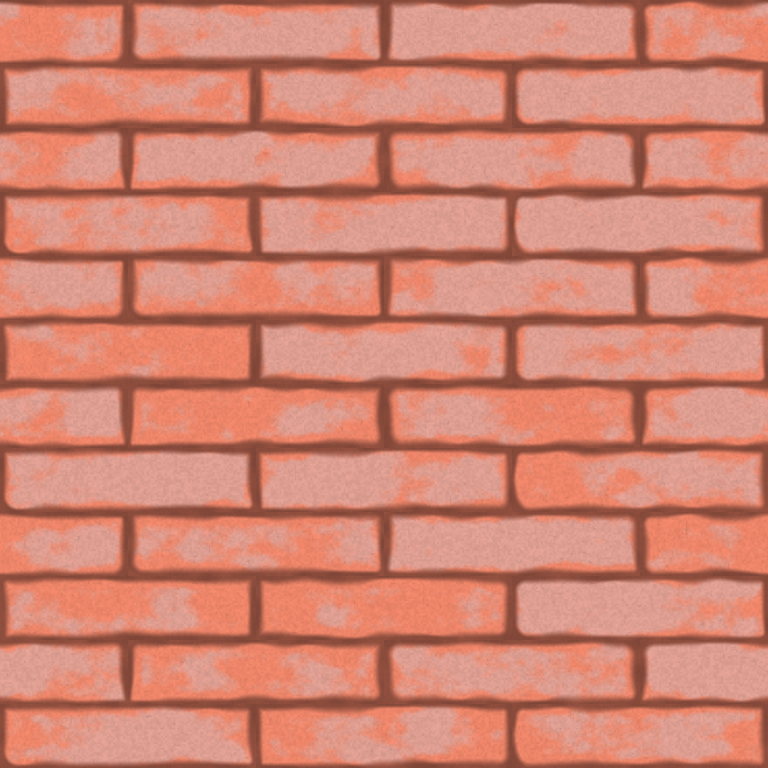
This texture is drawn by a WebGL 1 fragment shader. Its source:

```glsl
precision highp float;
// Worn brick wall in running bond: each brick is a rounded box with uneven
// corners and a soft shaded rim, washed with pale noise stains over orange
// clay. Shapes recur every four rows while the stains differ on every brick.

uniform vec2 u_resolution;

#define BRICKS_ACROSS 3.0
#define ROWS 12.0
#define SHAPE_ROWS 4.0
#define JOINT vec2(0.050, 0.043)
#define WOBBLE 0.06
#define RIM 0.09
#define GRAIN 0.075
#define MORTAR_COLOR vec3(0.53, 0.29, 0.23)
#define CLAY_COLOR vec3(0.93, 0.52, 0.41)
#define PALE_COLOR vec3(0.87, 0.62, 0.57)

float hash(vec2 p) {
  vec3 h = fract(p.xyx * vec3(0.1031, 0.1030, 0.0973));
  h += dot(h, h.yzx + 33.33);
  return fract((h.x + h.y) * h.z);
}

float noise(vec2 p) {
  vec2 i = floor(p);
  vec2 f = fract(p);
  f = f * f * (3.0 - 2.0 * f);
  return mix(mix(hash(i), hash(i + vec2(1.0, 0.0)), f.x),
             mix(hash(i + vec2(0.0, 1.0)), hash(i + 1.0), f.x), f.y);
}

float fbm(vec2 p) {
  float sum = 0.0;
  float amplitude = 0.5;
  for (int i = 0; i < 5; i++) {
    sum += amplitude * noise(p);
    p = mat2(1.6, 1.2, -1.2, 1.6) * p + 7.3;
    amplitude *= 0.5;
  }
  return sum / 0.97;
}

// Signed distance to a hand-shaped brick, in units of the row height.
float brickDistance(vec2 q, vec2 seed, vec2 halfSize) {
  float cornerChance = hash(seed + step(0.0, q) * vec2(3.0, 7.0));
  float radius = mix(0.05, 0.24, cornerChance * cornerChance);
  vec2 warp = vec2(noise(q * 2.1 + seed), noise(q * 1.7 + seed + 31.0));
  vec2 b = abs(q + (warp - 0.5) * WOBBLE) - halfSize + radius;
  return min(max(b.x, b.y), 0.0) + length(max(b, 0.0)) - radius;
}

void main() {
  vec2 uv = gl_FragCoord.xy / u_resolution;

  // Running bond: odd rows move by half a brick, ids wrap at the borders.
  vec2 cell = uv * vec2(BRICKS_ACROSS, ROWS);
  float row = floor(cell.y);
  cell.x += 0.5 * mod(row, 2.0);
  vec2 id = vec2(mod(floor(cell.x), BRICKS_ACROSS), mod(row, ROWS));
  vec2 brickSize = vec2(ROWS / BRICKS_ACROSS, 1.0);
  vec2 q = (fract(cell) - 0.5) * brickSize;

  vec2 shapeSeed = vec2(id.x, mod(id.y, SHAPE_ROWS)) * 17.0 + 40.0;
  vec2 stainSeed = id * vec2(23.0, 19.0) + 90.0;
  float d = brickDistance(q, shapeSeed, 0.5 * brickSize - JOINT);

  // Pale wash: ragged patches that mostly stay clear of the rim.
  float inset = smoothstep(0.0, 0.22, -d);
  float wash = fbm(q * vec2(1.3, 2.0) + stainSeed);
  wash += 0.24 * (fbm(q * 7.0 + stainSeed) - 0.5);
  wash += 0.24 * (hash(stainSeed) - 0.5) + 0.28 * inset - 0.15;
  float pale = smoothstep(0.38, 0.66, wash);
  vec3 brick = mix(CLAY_COLOR, PALE_COLOR, pale);

  // Sparse dark pits on the face.
  float pit = smoothstep(0.86, 0.97, noise(q * 26.0 + stainSeed));
  brick *= 1.0 - 0.06 * pit;

  // Shaded rim of varying width, fading into the recessed mortar.
  float rim = RIM * mix(0.5, 1.7, noise(q * 2.4 + shapeSeed + 11.0));
  float face = 1.0 - smoothstep(-rim, 0.02, d);
  vec3 mortar = MORTAR_COLOR * (0.94 + 0.14 * noise(q * 4.0 + stainSeed));
  vec3 color = mix(mortar, brick, face);

  // Fine sandy grain over everything, weaker in the joints.
  float grain = noise(uv * 370.0) + 0.5 * noise(uv * 190.0 + 50.0) - 0.75;
  color *= 1.0 + GRAIN * grain * mix(0.6, 1.0, face);

  gl_FragColor = vec4(color, 1.0);
}
```
